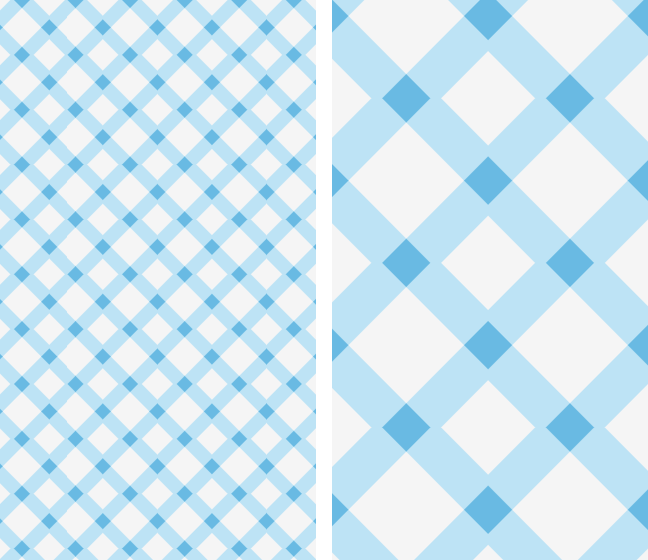
Left, the full canvas; right, a detail of the centre.
Write a WebGL 1 fragment shader that draws this pattern.

```glsl
precision highp float;
// Diagonal gingham: pale blue bands cross into darker diamonds over off-white.
// Rotated cell coordinates give the lattice; white cells alternate in size
// like a checkerboard, and one vertical seam slightly offsets the left columns.

uniform vec2 u_resolution;

const vec3 OFF_WHITE = vec3(0.96, 0.96, 0.96);
const vec3 PALE_BLUE = vec3(0.74, 0.89, 0.96);
const vec3 DEEP_BLUE = vec3(0.41, 0.73, 0.89);

const vec2 CELL_SIZE = vec2(0.1727, 0.1736); // in canvas widths
const float CENTER_X = 0.498;
const float SEAM_X = 0.213;
const float SEAM_SHIFT = 0.0033;
const float BAND_HALF = 0.147;               // in cells
const float LARGE_HALF = 0.353;
const float SMALL_HALF = 0.287;

// Smooth coverage of values below the limit.
float below(float value, float limit, float blur) {
  return 1.0 - smoothstep(limit - blur, limit + blur, value);
}

// Columns left of the seam sit slightly to the right.
float shiftAtSeam(float x, float seam, float shift) {
  return x - shift * (1.0 - step(seam, x));
}

// Diagonal axes, one unit between neighbouring bands.
vec2 diagonalAxes(vec2 p) {
  return vec2(p.x + p.y, p.x - p.y);
}

vec3 gingham(vec2 axes, float blur) {
  vec2 cell = floor(axes + 0.5);
  vec2 offset = abs(axes - cell);

  // White windows, alternating small and large.
  float isLarge = mod(cell.x + cell.y, 2.0);
  float windowHalf = mix(SMALL_HALF, LARGE_HALF, isLarge);
  float window = below(max(offset.x, offset.y), windowHalf, blur);

  // Dark diamonds where both bands overlap.
  vec2 toBand = 0.5 - offset;
  float crossing = below(max(toBand.x, toBand.y), BAND_HALF, blur);

  vec3 color = mix(PALE_BLUE, OFF_WHITE, window);
  return mix(color, DEEP_BLUE, crossing);
}

void main() {
  // Canvas widths, measured down from the top edge.
  vec2 p = vec2(gl_FragCoord.x, u_resolution.y - gl_FragCoord.y) / u_resolution.x;
  p.x = shiftAtSeam(p.x, SEAM_X, SEAM_SHIFT) - CENTER_X;

  float blur = 1.0 / (u_resolution.x * CELL_SIZE.y);
  gl_FragColor = vec4(gingham(diagonalAxes(p / CELL_SIZE), blur), 1.0);
}
```
